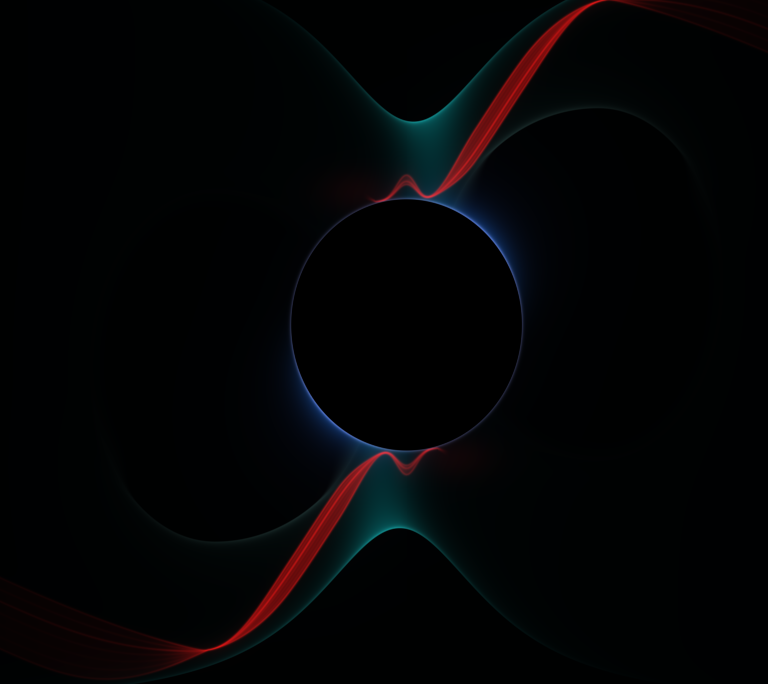
Give the GLSL for this background, as a Shadertoy shader.

```glsl
// Dark disc with a blue rim, teal veils and twisting red ribbons, symmetric under a half turn.

// Height of the veil's upper edge.
float veilEdge(float x) {
    float u = (x - 0.01) * (x - 0.01);
    return 0.297 + 0.264 * u / (u + 0.024);
}

// Height of one ribbon strand; k runs from -1 to 1 across the ribbon.
float strand(float x, float k) {
    float width = 0.016 * smoothstep(0.02, 0.1, x) * smoothstep(0.31, 0.17, x);
    float bump = (0.032 + 0.007 * k) * exp(-pow(x / 0.021, 2.0));
    float along = clamp((x + k * width - 0.02) / 0.28, 0.0, 1.0);
    float rise = 0.296 * smoothstep(0.0, 1.0, pow(along, 0.85));
    float tail = max(x - 0.29, 0.0);
    float fan = mix(-0.5 * pow(tail, 1.3), 0.042 * sin(10.5 * tail), 0.5 + 0.5 * k);
    float leftTail = 0.5 * max(-x - 0.045, 0.0) * (1.0 + 0.4 * k);
    return 0.18 + bump + rise + fan + leftTail;
}

// Signed distance to a strand, corrected for its slope.
float strandDistance(vec2 q, float k) {
    float y = strand(q.x, k);
    float slope = (strand(q.x + 0.001, k) - y) / 0.001;
    return (q.y - y) / sqrt(1.0 + slope * slope);
}

void mainImage(out vec4 fragColor, in vec2 fragCoord) {
    float px = 1.0 / iResolution.y;
    vec2 p = (fragCoord - 0.5 * iResolution.xy) * px - vec2(0.033, 0.025);
    vec2 q = p.y < 0.0 ? -p : p;
    vec3 color = vec3(0.0, 0.004, 0.005);

    // Large faint lobes, their edge softening towards the disc
    vec2 lobe = p.x < 0.0 ? -p : p;
    vec2 radii = vec2(lobe.x < 0.28 ? 0.235 : 0.182, 0.257);
    vec2 e = (lobe - vec2(0.28, 0.06)) / radii;
    float lobeDist = (length(e) - 1.0) * length(e) / max(length(e / radii), 0.001);
    float soft = px + 0.03 * smoothstep(0.26, 0.17, lobe.y);
    float outside = smoothstep(-soft, soft, lobeDist);
    float lobeLight = 0.03 + 0.97 * smoothstep(0.08, 0.33, lobe.y) * exp(-5.0 * max(lobe.x - 0.1, 0.0));
    color += vec3(0.14, 0.2, 0.19) * lobeLight * outside * exp(-max(lobeDist, 0.0) / 0.004);
    color += vec3(0.02, 0.055, 0.053) * lobeLight * outside * exp(-max(lobeDist, 0.0) / 0.04);

    // Teal veil and its bright upper edge
    float edgeY = veilEdge(q.x);
    float edgeSlope = (veilEdge(q.x + 0.001) - edgeY) / 0.001;
    float depth = (edgeY - q.y) / sqrt(1.0 + edgeSlope * edgeSlope);
    float below = smoothstep(-px, px, depth);
    float side = q.x < 0.01 ? 11.0 : 4.5;
    float edgeLight = exp(-side * abs(q.x - 0.01));
    float body = 0.18 * exp(-pow((q.x - 0.035) / 0.048, 2.0)) * exp(-max(depth, 0.0) / 0.2);
    body += 0.014 * exp(-5.0 * abs(q.x));
    color += vec3(0.02, 0.97, 1.0) * below * outside * body;
    color += vec3(0.02, 0.16, 0.16) * below * edgeLight * exp(-max(depth, 0.0) / 0.02);
    color += vec3(0.07, 0.36, 0.36) * below * edgeLight * exp(-max(depth, 0.0) / 0.0022);

    // Blue halo and thin violet rim
    float discDist = (length(p / vec2(0.169, 0.184)) - 1.0) * 0.176;
    float facing = pow(dot(normalize(p + 0.00001), vec2(0.64, 0.768)), 2.0);
    facing *= facing * facing;
    float halo = max(discDist, 0.0);
    color += vec3(0.04, 0.17, 0.33) * facing * exp(-halo / 0.016);
    color += vec3(0.022, 0.032, 0.085) * (0.15 + facing) * exp(-halo / 0.05);
    color += vec3(0.34, 0.36, 0.56) * (0.65 + 0.6 * facing) * exp(-halo / 0.0016);

    // Red ribbon: translucent fill between strands
    float fade = mix(1.0, 0.3, smoothstep(0.24, 0.4, q.x));
    fade *= exp(-3.0 * max(q.x - 0.35, 0.0)) * smoothstep(-0.065, -0.025, q.x);
    float lower = strandDistance(q, -1.0);
    float upper = strandDistance(q, 1.0);
    float fill = smoothstep(-px, px, max(lower, upper)) * smoothstep(-px, px, -min(lower, upper));
    float thickness = abs(strand(q.x, 1.0) - strand(q.x, -1.0));
    float spread = smoothstep(0.0, 0.035, thickness);
    fill *= mix(0.4, 0.2, smoothstep(0.3, 0.36, q.x)) * smoothstep(-0.01, 0.08, q.x + 0.02);
    color = mix(color, vec3(0.8, 0.06, 0.06), fill * fade);

    // Fine strands across the ribbon
    for (int i = 0; i < 7; i++) {
        float k = float(i) / 3.0 - 1.0;
        float d = abs(strandDistance(q, k));
        float weight = 0.05 + 0.25 * pow(abs(k), 6.0) + 0.28 * exp(-pow((k + 0.33) / 0.25, 2.0));
        weight *= mix(0.5, 1.0, spread);
        color += vec3(1.0, 0.09, 0.08) * weight * fade * exp(-pow(d / 0.0018, 2.0));
        color += vec3(0.014, 0.001, 0.001) * fade * exp(-d / 0.008);
    }

    // Dim red haze beside the small bump
    vec2 haze = (q - vec2(-0.07, 0.195)) / vec2(0.055, 0.03);
    color += vec3(0.06, 0.004, 0.004) * exp(-dot(haze, haze));

    // The disc hides everything behind it
    color *= smoothstep(-px, px, discDist);
    fragColor = vec4(clamp(color, 0.0, 1.0), 1.0);
}
```
